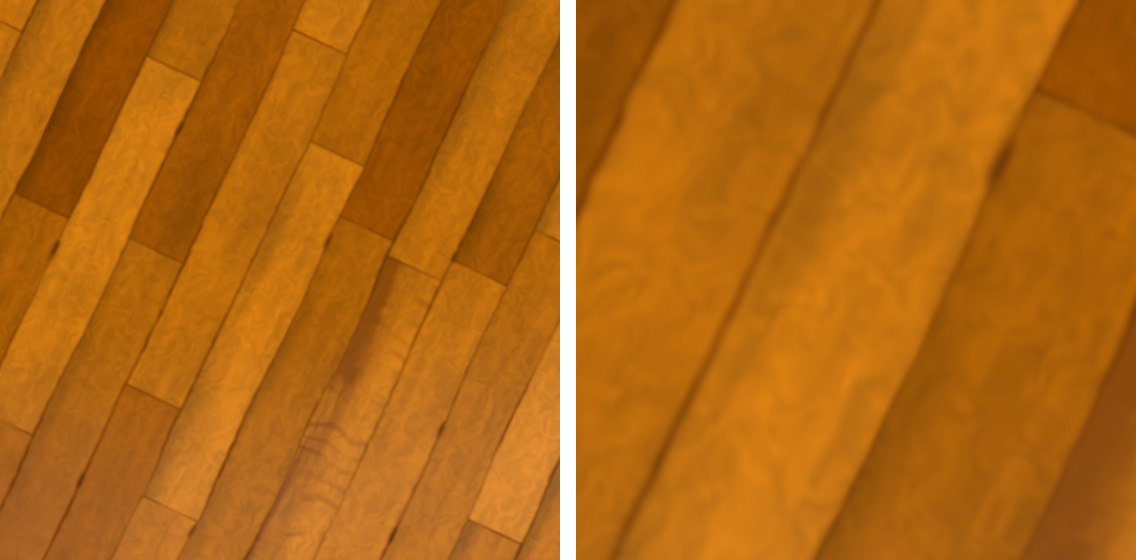
Left, the full canvas; right, a detail of the centre.
Give the GLSL for this texture, as a WebGL 1 fragment shader.

```glsl
precision highp float;
// Worn amber floorboards laid on a slant, about twelve rows across the canvas.
// Each pixel is turned into across/along floor axes, split into staggered boards,
// then given a board tone, wood grain, soft worn joints and a pale sheen from below.
uniform vec2 u_resolution;

const vec2 GRAIN_DIR = vec2(0.426, 0.905);
const float ROW_WIDTH = 0.1085;
const float BOARD_LENGTH = 0.7;
const vec3 DEEP = vec3(0.55, 0.275, 0.004);
const vec3 AMBER = vec3(0.665, 0.37, 0.025);
const vec3 HONEY = vec3(0.79, 0.465, 0.07);
const vec3 SEAM = vec3(0.40, 0.19, 0.01);
const vec3 GAP = vec3(0.25, 0.10, 0.015);
const vec3 STAIN = vec3(0.46, 0.23, 0.03);
const vec3 ROSE = vec3(0.59, 0.33, 0.13);

float hash(vec2 p) {
  vec3 q = fract(vec3(p.xyx) * 0.1031);
  q += dot(q, q.yzx + 33.33);
  return fract((q.x + q.y) * q.z);
}

float noise(vec2 p) {
  vec2 i = floor(p), f = fract(p);
  f = f * f * (3.0 - 2.0 * f);
  return mix(mix(hash(i), hash(i + vec2(1, 0)), f.x),
             mix(hash(i + vec2(0, 1)), hash(i + vec2(1, 1)), f.x), f.y);
}

float fbm(vec2 p) {
  float sum = 0.0, amp = 0.5;
  for (int i = 0; i < 4; i++) {
    sum += amp * noise(p);
    p = p * 2.03 + 17.7;
    amp *= 0.5;
  }
  return sum / 0.9375;
}

// Bell-shaped line of the given half width around distance zero.
float softLine(float dist, float halfWidth) {
  return exp(-dist * dist / (halfWidth * halfWidth));
}

vec3 woodColour(float tone) {
  return tone < 0.5 ? mix(DEEP, AMBER, tone * 2.0) : mix(AMBER, HONEY, tone * 2.0 - 1.0);
}

// Row tones step by the golden ratio; later boards in a row shift and fold back.
float boardTone(vec2 id) {
  float tone = fract(id.x * 0.618 + 0.41) - 0.4 * id.y;
  return clamp(1.0 - abs(1.0 - tone), 0.0, 1.0);
}

// Centred at 0: fibres, broad clouds and short curly flecks.
float woodGrain(vec2 floorPos, vec2 id) {
  vec2 q = floorPos + id * vec2(3.1, 7.7) + 40.0;
  float fibre = fbm(q * vec2(70.0, 9.0)) - 0.5;
  float cloud = fbm(q * vec2(12.0, 6.0)) - 0.5;
  vec2 curl = vec2(noise(q * 50.0), noise(q * 50.0 + 31.0)) * 3.0;
  float fleck = noise(q * vec2(125.0, 95.0) + curl) - 0.5;
  return 0.15 * fibre + 0.18 * cloud + 0.12 * fleck;
}

// Dark streaks by the left edge with faint ripples crossing the board.
float figure(vec2 floorPos, float across) {
  float streak = smoothstep(0.3, 0.65, fbm(floorPos * vec2(50.0, 7.0) + 60.0));
  float bend = 6.0 * noise(floorPos * 22.0 + 50.0);
  float ripple = smoothstep(0.2, 1.0, sin(floorPos.y * 190.0 + bend));
  float patches = smoothstep(0.4, 0.8, noise(floorPos * 25.0 + 80.0));
  float left = smoothstep(0.75, 0.1, across);
  return clamp(left * (0.4 + 0.6 * streak) + 0.3 * ripple * patches, 0.0, 1.0);
}

vec3 floorColour(vec2 p) {
  // Floor axes, with a slight wander of the long edges.
  vec2 floorPos = vec2(GRAIN_DIR.y * p.x + GRAIN_DIR.x * (1.0 - p.y),
                       GRAIN_DIR.x * p.x - GRAIN_DIR.y * (1.0 - p.y));
  float wander = 0.008 * (noise(floorPos * vec2(5.0, 9.0) + 20.0) - 0.5)
               + 0.002 * (noise(floorPos * 60.0 + 70.0) - 0.5);
  float rowPos = (floorPos.x + wander - 0.0625) / ROW_WIDTH;
  float row = floor(rowPos);

  // Staggered end joints follow a quadratic phase.
  float stagger = fract(0.05 * (row - 6.9) * (row - 6.9) + 0.33) - 0.5;
  float boardPos = floorPos.y / BOARD_LENGTH - stagger;
  vec2 id = vec2(row, floor(boardPos));
  vec2 cell = vec2(fract(rowPos), fract(boardPos));

  vec3 col = woodColour(boardTone(id));
  col *= 1.0 + woodGrain(floorPos, id);
  float figured = 1.0 - step(0.5, mod(id.x * 3.0 + id.y, 20.0));
  col = mix(col, STAIN, 0.75 * figured * figure(floorPos, cell.x));

  // Shaded left edge on some boards.
  float shade = step(0.5, hash(id + 9.0)) * smoothstep(0.4, 0.0, cell.x);
  col *= 1.0 - 0.25 * shade * noise(floorPos * vec2(30.0, 6.0) + 30.0);

  // Sheen from below and a rosy cast in the lower left corner.
  float sheen = smoothstep(0.42, 0.0, p.y - 0.15 * p.x);
  col += vec3(0.03, 0.045, 0.12) * sheen;
  float rosy = smoothstep(0.35, 0.0, length(p - vec2(0.0, 0.08)));
  col = mix(col, ROSE * (0.9 + 0.25 * fbm(floorPos * 40.0 + 90.0)), 0.6 * rosy);

  // Worn seams fade in and out and open into a few short dark gaps.
  float edge = min(cell.x, 1.0 - cell.x) * ROW_WIDTH;
  float end = min(cell.y, 1.0 - cell.y) * BOARD_LENGTH;
  float seamId = floor(rowPos + 0.5);
  float wear = noise(vec2(seamId * 7.3 + 11.0, floorPos.y * 7.0 + 30.0));
  wear *= 0.6 + 0.7 * noise(floorPos * 70.0 + 10.0);
  col = mix(col, SEAM, softLine(edge, 0.0032) * clamp(0.06 + 0.75 * wear, 0.0, 0.75));
  float endWear = 0.15 + 0.5 * noise(floorPos * 24.0 + 15.0);
  col = mix(col, SEAM, softLine(end, 0.0025) * endWear);
  float gap = smoothstep(0.84, 0.97, noise(vec2(seamId * 5.1 + 3.0, floorPos.y * 14.0 + 60.0)));
  return mix(col, GAP, 0.6 * gap * softLine(edge, 0.005));
}

void main() {
  vec2 p = gl_FragCoord.xy / u_resolution;
  // Average nearby samples for smooth edges.
  vec3 sum = vec3(0.0);
  for (int y = -1; y <= 1; y++) {
    for (int x = -1; x <= 1; x++) {
      sum += floorColour(p + vec2(float(x), float(y)) * 0.0014);
    }
  }
  gl_FragColor = vec4(sum / 9.0, 1.0);
}
```
